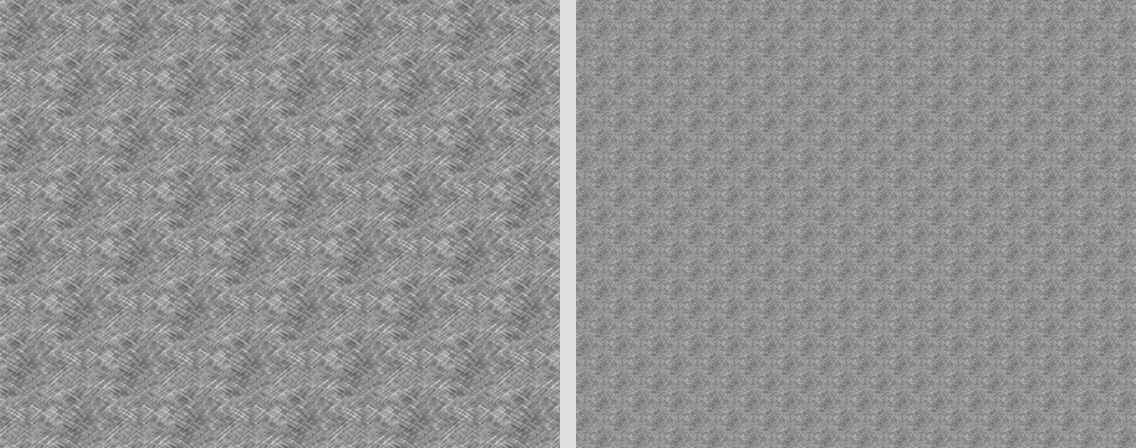
Left, the tile; right, the same tile 3 across and 3 down.
Write a Shadertoy shader that draws this texture.

```glsl
const vec2  REPEATS = vec2(5.0, 4.0);      // staggered repeats across and down
const vec2  ANCHOR = vec2(0.54, 0.0);      // position of the dark fleck in a repeat
const float MEAN_GREY = 0.553;
const float HATCH_CONTRAST = 0.60;
const float ALTERNATION = 0.45;            // how strictly light and dark threads alternate
const float GRAIN_CONTRAST = 0.15;
const float MOTTLE_CONTRAST = 0.04;
const float PATCH_CONTRAST = 0.72;
const float SCRATCH_BRIGHTNESS = 0.10;
const float WANDER = 0.012;                // bend of the strokes
const float UP_SHEAR = 0.10;               // sets the slope of rising strokes
const float DOWN_SHEAR = 0.22;             // sets the slope of falling strokes
const float FINEST_ROWS = 54.0;            // thread rows of the finest layer
const int   HATCH_LAYERS = 3;
const int   SAMPLES = 2;                   // antialiasing samples per axis

// Soft patches: offset from the anchor, radius, brightness
const int PATCH_COUNT = 8;
const vec4 PATCHES[PATCH_COUNT] = vec4[PATCH_COUNT](
    vec4( 0.00,  0.00, 0.026, -0.20),
    vec4( 0.07, -0.01, 0.020, -0.16),
    vec4(-0.10, -0.10, 0.100,  0.06),
    vec4( 0.37, -0.07, 0.060,  0.08),
    vec4(-0.33, -0.15, 0.100, -0.06),
    vec4( 0.13,  0.12, 0.090, -0.04),
    vec4(-0.07,  0.20, 0.070,  0.04),
    vec4( 0.10, -0.10, 0.080,  0.04));

float hash(vec2 cell, float seed) {
    return fract(sin(dot(cell, vec2(12.99, 78.23)) + seed * 37.7) * 43758.5);
}

// Random value of a sheared grid cell, wrapped to the unit lattice
float cellValue(vec2 cell, vec3 grid, float seed) {
    float turns = floor((cell.x + 0.5) / grid.x);
    cell += turns * vec2(-grid.x, grid.z);
    cell.y -= grid.y * floor((cell.y + 0.5) / grid.y);
    return hash(cell, seed);
}

// Value noise with period 1; grid holds columns, rows and shear.
// Alternating light and dark rows needs even rows and shear.
float streakNoise(vec2 q, vec3 grid, float seed, float alternation) {
    vec2 s = vec2(q.x * grid.x, q.y * grid.y - q.x * grid.z);
    vec2 cell = floor(s);
    vec2 f = smoothstep(0.0, 1.0, s - cell);
    float low = mix(cellValue(cell, grid, seed),
                    cellValue(cell + vec2(1, 0), grid, seed), f.x);
    float high = mix(cellValue(cell + vec2(0, 1), grid, seed),
                     cellValue(cell + vec2(1, 1), grid, seed), f.x);
    float side = 0.5 - mod(cell.y, 2.0);
    low = mix(low, 0.5 + side * low, alternation);
    high = mix(high, 0.5 - side * high, alternation);
    return mix(low, high, f.y);
}

float evenRound(float x) { return 2.0 * floor(0.5 * x + 0.5); }

// Thread layers in one direction, each fading in and out by area
float hatch(vec2 q, float slope, float seed) {
    float sum = 0.0;
    for (int i = 0; i < HATCH_LAYERS; i++) {
        float k = float(i);
        float rows = FINEST_ROWS - 8.0 * k;
        float shear = evenRound(rows * (slope + 0.07 * (k - 1.0)));
        vec3 grid = vec3(8.0 + 2.0 * k, rows, shear);
        float area = streakNoise(q, vec3(7.0, 8.0, 1.0), seed + k + 50.0, 0.0);
        float strength = mix(0.2, 1.2, smoothstep(0.2, 0.8, area));
        sum += strength * (streakNoise(q, grid, seed + k, ALTERNATION) - 0.5);
    }
    return sum / float(HATCH_LAYERS);
}

// Sparse bright strokes
float scratches(vec2 q, float slope, float seed) {
    float rows = 50.0;
    vec3 grid = vec3(6.0, rows, floor(rows * slope + 0.5));
    return smoothstep(0.78, 0.96, streakNoise(q, grid, seed, 0.0));
}

float patches(vec2 q) {
    float sum = 0.0;
    for (int i = 0; i < PATCH_COUNT; i++) {
        vec4 spot = PATCHES[i];
        vec2 d = q - vec2(spot.x + spot.y, spot.x - spot.y);
        d -= floor(d + 0.5);
        vec2 offset = 0.5 * vec2(d.x + d.y, d.x - d.y);
        sum += spot.w * exp(-dot(offset, offset) / (2.0 * spot.z * spot.z));
    }
    return sum;
}

float cloth(vec2 uv) {
    // Diagonal axes turn the half-drop repeat into a unit lattice
    vec2 p = uv * REPEATS - ANCHOR;
    vec2 q = vec2(p.x + p.y, p.x - p.y);

    float bias = streakNoise(q, vec3(6.0, 6.0, 0.0), 11.0, 0.0);
    float bend = streakNoise(q, vec3(5.0, 5.0, 0.0), 13.0, 0.0);
    vec2 bent = q + WANDER * (vec2(bias, bend) - 0.5);

    float strokes = hatch(bent, UP_SHEAR, 1.0) + hatch(bent.yx, DOWN_SHEAR, 5.0);
    float light = scratches(bent, UP_SHEAR, 21.0) * smoothstep(0.3, 0.7, bias)
                + scratches(bent.yx, DOWN_SHEAR, 25.0) * smoothstep(0.7, 0.3, bias);

    float grain = streakNoise(q, vec3(56.0, 56.0, 0.0), 31.0, 0.0) - 0.5;
    float mottle = streakNoise(q, vec3(5.0, 7.0, 1.0), 41.0, 0.0) - 0.5;

    return MEAN_GREY + HATCH_CONTRAST * strokes
         + SCRATCH_BRIGHTNESS * light + GRAIN_CONTRAST * grain
         + MOTTLE_CONTRAST * mottle + PATCH_CONTRAST * patches(q);
}

void mainImage(out vec4 fragColor, in vec2 fragCoord) {
    float grey = 0.0;
    for (int i = 0; i < SAMPLES * SAMPLES; i++) {
        vec2 cell = vec2(i % SAMPLES, i / SAMPLES);
        vec2 jitter = (cell + 0.5) / float(SAMPLES) - 0.5;
        grey += cloth((fragCoord + jitter) / iResolution.xy);
    }
    grey /= float(SAMPLES * SAMPLES);
    fragColor = vec4(vec3(clamp(grey, 0.33, 0.78)), 1.0);
}
```
